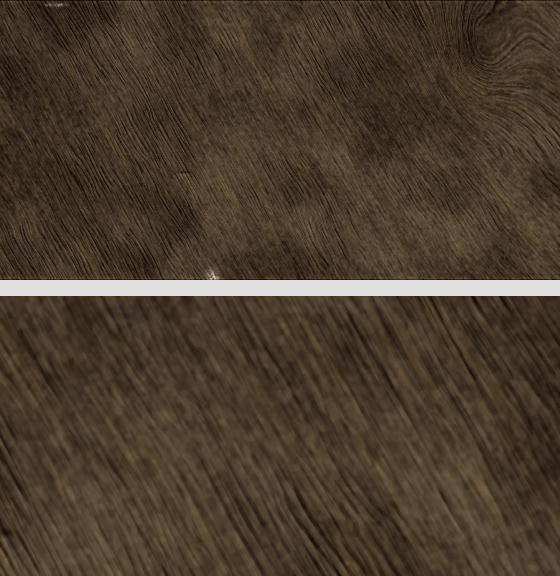
Top, the full canvas; bottom, a detail of the centre.
Reproduce this texture procedurally as a WebGL 1 fragment shader.

```glsl
precision highp float;
// Dark brown wood with straight slanting grain that bends around one knot.
// Near-regular sine lines, jittered and broken by cellular noise, draw the
// crisp dark pores; stretched and broad cells vary fibre, tone and contrast.
uniform vec2 u_resolution;

vec3 hash3(vec2 c) {
  vec3 q = fract(vec3(c.xyx) * vec3(0.1031, 0.1030, 0.0973));
  q += dot(q, q.yxz + 33.33);
  return fract((q.xxy + q.yzz) * q.zyx);
}

// Cellular noise: random cell tones blended by distance to their centres
float cells(vec2 p) {
  vec2 base = floor(p), f = p - base;
  float sum = 0.0, total = 0.0;
  for (int y = -1; y <= 1; y++) {
    for (int x = -1; x <= 1; x++) {
      vec2 o = vec2(float(x), float(y));
      vec3 h = hash3(base + o + 200.0);
      vec2 d = o + 0.15 + 0.7 * h.xy - f;
      float w = exp(-5.5 * dot(d, d));
      sum += w * h.z;
      total += w;
    }
  }
  return sum / total;
}

// Soft round spot, radius given per axis
float spot(vec2 p, vec2 centre, vec2 radius) {
  vec2 d = (p - centre) / radius;
  return exp(-dot(d, d));
}

// Broken lines along the grain: x is dark pore, y its lit flank
vec2 poreLines(vec2 grain, float density, float seed) {
  float jitter = cells(grain * vec2(0.3 * density, 9.0) + seed);
  float phase = 6.2832 * (grain.x * density + 1.1 * jitter);
  float broken = smoothstep(0.32, 0.62, cells(grain * vec2(density, 13.0) + seed + 40.0));
  return broken * smoothstep(vec2(0.0), vec2(0.95), vec2(sin(phase), sin(phase + 2.2)));
}

void main() {
  vec2 p = gl_FragCoord.xy / u_resolution.y;
  vec2 knot = vec2(1.72, 0.82);

  // Grain axes: across and along, fanning slightly to the right
  vec2 grain = vec2(dot(p, vec2(0.86, 0.51)), dot(p, vec2(0.51, -0.86)));
  grain.x -= 0.2 * pow(max(p.x - 1.2, 0.0), 2.0);
  grain.x += 0.009 * sin(p.x * 7.0 + p.y * 4.0) + 0.012 * cells(p * 5.0 + 77.0);
  float eye = spot(p, knot, vec2(0.13, 0.18));
  float nearKnot = spot(p, knot, vec2(0.2, 0.27));
  grain.x += eye * (0.15 + 0.025 * cells(p * 17.0));

  // Broad variation
  float patches = cells(p * vec2(7.0, 7.5) + 7.0);
  float clouds = cells(p * vec2(2.4, 2.8) + 3.0);
  float strength = smoothstep(0.15, 0.75, cells(p * 4.5 + 31.0)) * (1.0 - 0.6 * nearKnot);
  float bands = cells(grain * vec2(36.0, 3.0));

  // Fine grain: two sets of pores, fibres and rough flecks
  vec2 wide = poreLines(grain, 72.0, 11.0);
  vec2 narrow = poreLines(grain + vec2(0.06 * grain.y, 0.0), 104.0, 63.0);
  float fibres = cells(grain * vec2(150.0, 10.0));
  float fine = cells(grain * vec2(230.0, 48.0) + 13.0);
  float flecks = cells(p * vec2(170.0, 150.0));
  float rough = cells(p * vec2(70.0, 85.0) + 19.0);

  float tone = 0.57 + 0.3 * (fibres - 0.5) + 0.42 * (fine - 0.5);
  tone += mix(0.15, 0.5, strength) * (0.4 * wide.y - wide.x);
  tone += mix(0.14, 0.3, strength) * (0.4 * narrow.y - narrow.x);
  tone += 0.16 * (bands - 0.5) + 0.5 * (patches - 0.5) + 0.46 * (clouds - 0.5);
  tone += 0.3 * (flecks - 0.5) + 0.26 * (1.0 - strength) * (rough - 0.5);

  // Knot: broken dark rings, dark heart and neighbouring shadows
  float rings = smoothstep(0.3, 1.0, sin(grain.x * 240.0 + 5.0 * rough));
  tone -= 0.25 * rings * smoothstep(0.05, 0.4, eye) * (0.4 + flecks);
  tone -= 0.35 * spot(p, knot - vec2(0.02, 0.01), vec2(0.07, 0.06)) * (0.5 + rough);
  tone -= 0.28 * spot(p, vec2(1.4, 0.76), vec2(0.1, 0.08));
  tone -= 0.28 * spot(p, vec2(1.2, 0.27), vec2(0.1, 0.12));

  // Short scratch and worn upper and lower edges
  tone -= 0.6 * spot(p, vec2(0.66, 0.385), vec2(0.025, 0.004));
  tone += 0.35 * spot(p, vec2(0.66, 0.376), vec2(0.02, 0.003));
  float rim = min(p.y, 1.0 - p.y);
  tone += 0.35 * exp(-pow((rim - 0.007) / 0.003, 2.0)) * (0.4 + flecks);
  tone -= 0.5 * (1.0 - smoothstep(0.001, 0.005, rim));

  // Brown ramp, with faint ochre fibres and greyish flecks
  vec3 color = mix(vec3(0.16, 0.11, 0.07), vec3(0.37, 0.305, 0.23), clamp(tone, -0.3, 1.4));
  color += vec3(0.01, 0.003, -0.012) * smoothstep(0.6, 0.8, bands) * fibres;
  color += vec3(-0.01, 0.002, 0.02) * narrow.x * smoothstep(0.5, 0.8, flecks);

  // Pale chips on the edges
  float chips = spot(p, vec2(0.76, 0.01), vec2(0.02, 0.025)) + spot(p, vec2(0.2, 0.982), vec2(0.035, 0.006));
  color += 0.4 * chips * (0.3 + flecks);
  gl_FragColor = vec4(color, 1.0);
}
```
